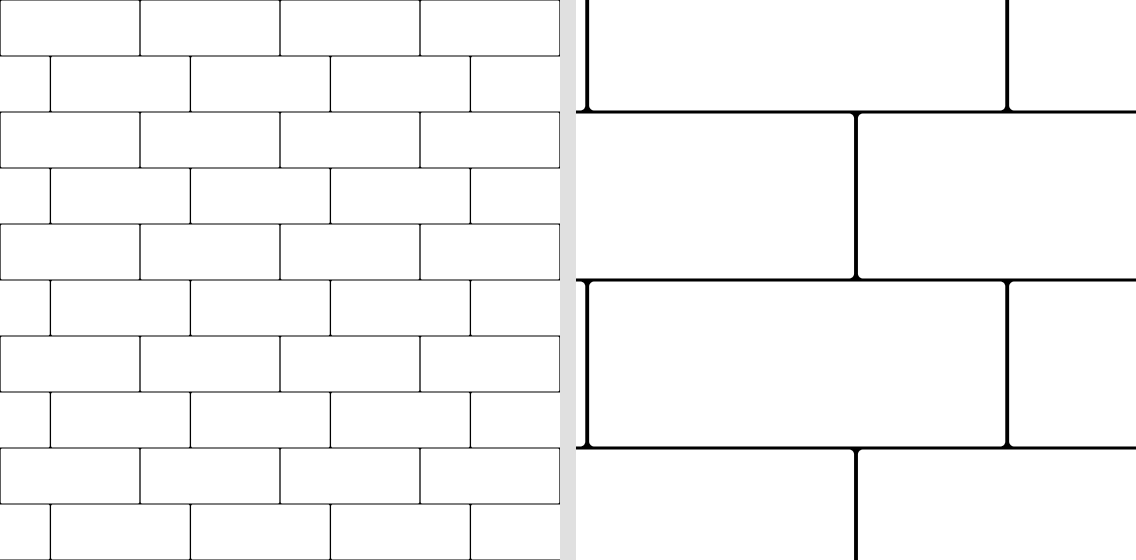
Left: the whole. Right: its middle third, enlarged.
This pattern is drawn by a three.js fragment shader. Its source:

```glsl
// Running-bond brick outline: thin black joints around plain white bricks.
// Each brick is a rounded-box distance field in a wrapped grid cell; every
// second course is shifted, and the ink is what the bricks leave uncovered.

varying vec2 vUv;

const vec2 BRICK_COUNT = vec2(4.0, 10.0);       // bricks across, courses up
const float COURSE_SHIFT = 0.36;                // in brick widths
const vec2 JOINT_WIDTH = vec2(0.0023, 0.0018);  // upright, level; canvas units
const float CORNER_RADIUS = 0.003;              // canvas units
const vec3 BRICK_COLOR = vec3(1.0);
const vec3 JOINT_COLOR = vec3(0.0);

// Signed distance to a rounded box, negative inside
float roundedBox(vec2 p, vec2 halfSize, float radius) {
  vec2 q = abs(p) - halfSize + radius;
  return length(max(q, 0.0)) + min(max(q.x, q.y), 0.0) - radius;
}

void main() {
  // Grid cell, with the even courses shifted sideways
  vec2 grid = vUv * BRICK_COUNT;
  float isShifted = 1.0 - mod(floor(grid.y), 2.0);
  grid.x -= COURSE_SHIFT * isShifted;

  // Brick outline, measured in canvas units
  vec2 brickSize = 1.0 / BRICK_COUNT;
  vec2 local = (fract(grid) - 0.5) * brickSize;
  float dist = roundedBox(local, 0.5 * (brickSize - JOINT_WIDTH), CORNER_RADIUS);

  // Edge smoothed over one pixel
  float pixel = max(fwidth(vUv.x), fwidth(vUv.y));
  float ink = clamp(dist / pixel + 0.5, 0.0, 1.0);

  gl_FragColor = vec4(mix(BRICK_COLOR, JOINT_COLOR, ink), 1.0);
}
```
